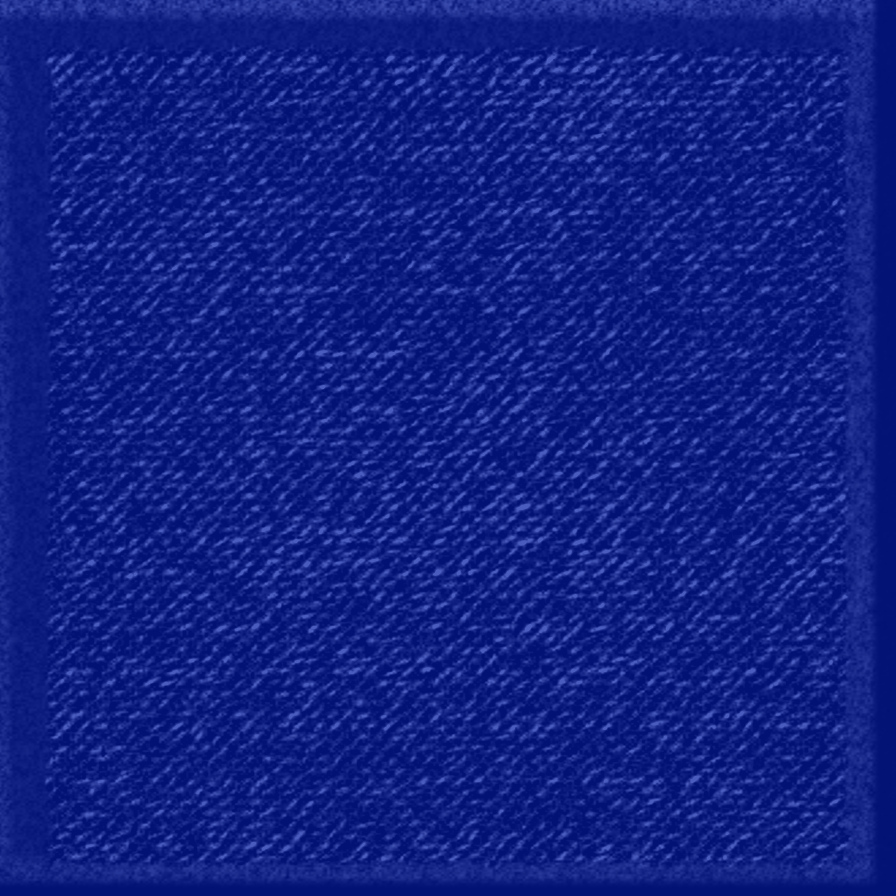
This texture is drawn by a three.js fragment shader. Its source:

```glsl
// Blue twill cloth: short slanted strands in staggered rows, dusted with fine grain.
// Each strand is a soft tilted ellipse with hashed tilt, size and sheen;
// a nearly plain hem frames the woven panel, with worn lips along its edges.

varying vec2 vUv;

const vec2 REPEATS = vec2(50.0, 82.0);          // strands across, rows down
const float ROW_SHIFT = 0.62;                   // stagger per row, in strands
const vec2 STRAND_SIZE = vec2(0.0088, 0.0029);  // half length, half width
const vec2 TILT_RANGE = vec2(0.2, 0.85);        // radians
const float JITTER = 0.3;                       // in cells
const float WARP = 0.0022;                      // drift of the weave
const vec2 GRAIN_SCALE = vec2(330.0, 390.0);
const vec4 PANEL = vec4(0.055, 0.036, 0.945, 0.945); // left, bottom, right, top
const vec3 DEEP_BLUE = vec3(0.005, 0.07, 0.455);
const vec3 CREST_BLUE = vec3(0.29, 0.36, 0.74);

float hash(vec2 p) {
  return fract(sin(dot(p, vec2(12.9898, 78.233))) * 43758.5453);
}

float noise(vec2 p) {
  vec2 cell = floor(p);
  vec2 f = fract(p);
  f = f * f * (3.0 - 2.0 * f);
  float low = mix(hash(cell), hash(cell + vec2(1.0, 0.0)), f.x);
  float high = mix(hash(cell + vec2(0.0, 1.0)), hash(cell + 1.0), f.x);
  return mix(low, high, f.y);
}

// One strand, lit on its upper left flank; offset is in canvas units.
float strand(vec2 offset, vec2 id) {
  float tilt = mix(TILT_RANGE.x, TILT_RANGE.y, hash(id + 3.7));
  float c = cos(tilt);
  float s = sin(tilt);
  vec2 local = vec2(c * offset.x + s * offset.y, c * offset.y - s * offset.x);
  vec2 size = STRAND_SIZE * vec2(mix(0.7, 1.2, hash(id + 8.1)), mix(0.8, 1.2, hash(id + 5.3)));
  local /= size;
  float flank = 0.85 + 0.35 * clamp(local.y, -1.0, 1.0);
  float sheen = mix(0.35, 1.25, hash(id + 1.9));
  return sheen * flank * exp(-dot(local, local));
}

// Strongest strand among the neighbouring cells.
float weave(vec2 uv) {
  vec2 drift = vec2(noise(uv * 38.0), noise(uv * 38.0 + 57.0)) - 0.5;
  vec2 q = (uv + WARP * drift) * REPEATS;
  float light = 0.0;
  for (int j = -1; j <= 1; j++) {
    float row = floor(q.y) + float(j);
    float x = q.x - ROW_SHIFT * row;
    float rowSheen = mix(0.8, 1.2, hash(vec2(row, 41.0)));
    for (int i = -1; i <= 1; i++) {
      vec2 id = vec2(floor(x) + float(i), row);
      vec2 jitter = JITTER * (vec2(hash(id), hash(id + 11.3)) - 0.5);
      vec2 offset = (vec2(x, q.y) - id - 0.5 - jitter) / REPEATS;
      light = max(light, rowSheen * strand(offset, id));
    }
  }
  return light;
}

// Brightness of the hem, with a worn lip at the top and left.
float hemLight(vec2 uv) {
  float light = 0.17;
  light = mix(light, 0.36, smoothstep(0.93, 0.95, uv.x));
  light = mix(light, 0.36, 1.0 - smoothstep(0.032, 0.05, uv.y));
  light = mix(light, 0.34, 1.0 - smoothstep(0.004, 0.018, uv.x));
  light = mix(light, 0.55, smoothstep(0.972, 0.992, uv.y));
  light *= 1.0 - 0.95 * smoothstep(0.968, 0.982, uv.x);
  return light * smoothstep(0.008, 0.024, uv.y);
}

void main() {
  vec2 uv = vUv;
  float grain = 0.65 * noise(uv * GRAIN_SCALE) + 0.35 * noise(uv.yx * GRAIN_SCALE * 0.6 + 91.0);

  // Woven panel with broad uneven wear
  float wear = mix(0.8, 1.2, noise(uv * vec2(5.0, 7.0) + 23.0));
  float cloth = weave(uv) * wear * (0.5 + grain) + 0.55 * (grain - 0.47);

  // Hem with slanted flecks
  float fleck = noise(vec2(uv.x - 0.7 * uv.y, uv.y + 0.7 * uv.x) * vec2(190.0, 110.0));
  float hem = hemLight(uv) * (0.35 + 0.7 * fleck) + 0.5 * hemLight(uv) * (grain - 0.4) * 2.5;

  // Ragged soft border between the two
  vec2 ragged = uv + 0.008 * (vec2(noise(uv * 95.0), noise(uv * 95.0 + 31.0)) - 0.5);
  vec2 inner = smoothstep(PANEL.xy - 0.005, PANEL.xy + 0.005, ragged);
  vec2 outer = 1.0 - smoothstep(PANEL.zw - 0.005, PANEL.zw + 0.005, ragged);
  float panel = inner.x * inner.y * outer.x * outer.y;

  float light = clamp(mix(hem, cloth, panel), 0.0, 1.0);
  gl_FragColor = vec4(mix(DEEP_BLUE, CREST_BLUE, light), 1.0);
}
```
